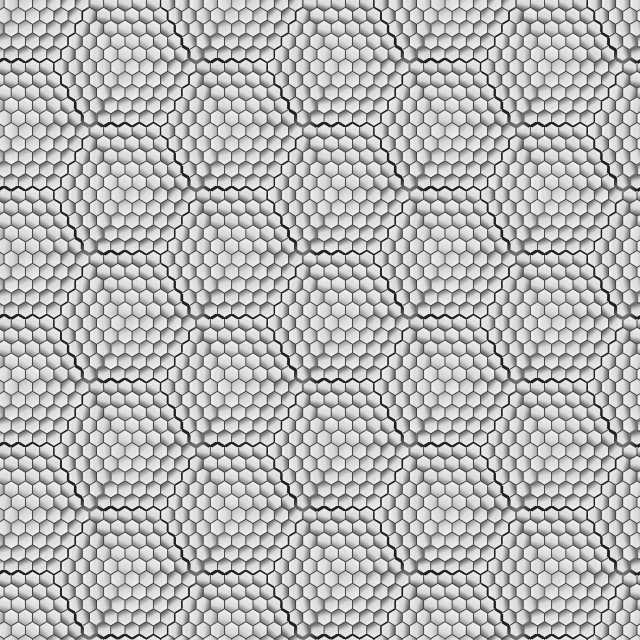
A WebGL 2 fragment shader for this pattern:

```glsl
#version 300 es
precision highp float;
// Small hexagonal pillars grouped into large hexagons of three shaded rhombi.

uniform vec2 u_resolution;
out vec4 outColor;

const float ROOT3 = 1.7320508;
const vec2 CELLS = vec2(45.0, 50.0);          // pillars across, rows down
const vec2 CELL_GRID = vec2(1.0, ROOT3);      // centred rectangle of pillars
const vec2 GROUP_GRID = vec2(15.0, 5.0 * ROOT3);
const float GROUP_SIDE = 5.0;
const vec2 GROUP_CENTER = vec2(0.5286, 0.502); // canvas units
const vec3 FACE = vec3(0.872);
const vec3 HIGHLIGHT = vec3(0.93);
const vec3 SHADE = vec3(0.38);
const vec3 THIN_LINE = vec3(0.26);
const vec3 DEEP_GAP = vec3(0.13);
const vec3 FLOOR_GRAY = vec3(0.43);
const float THIN_WIDTH = 0.034;               // half widths, in pillar pitches
const float GAP_WIDTH = 0.05;
const float GAP_GROWTH = 0.075;
const float CELL_VARIATION = 0.02;
const float GRAIN = 0.025;
const vec2 GRAIN_COUNT = vec2(360.0, 100.0);

float hash(vec2 p) {
    vec3 q = fract(vec3(p.xyx) * 0.1031);
    q += dot(q, q.yzx + 33.33);
    return fract((q.x + q.y) * q.z);
}

// Value noise that wraps after a whole number of steps
float wrappedNoise(vec2 p, vec2 period) {
    vec2 i = floor(p), f = fract(p);
    f = f * f * (3.0 - 2.0 * f);
    vec2 a = mod(i, period), b = mod(i + 1.0, period);
    return mix(mix(hash(a), hash(vec2(b.x, a.y)), f.x),
               mix(hash(vec2(a.x, b.y)), hash(b), f.x), f.y);
}

// Offset from the nearest point of a centred rectangular lattice
vec2 latticeOffset(vec2 p, vec2 grid) {
    vec2 a = mod(p + 0.5 * grid, grid) - 0.5 * grid;
    vec2 b = mod(p, grid) - 0.5 * grid;
    return dot(a, a) < dot(b, b) ? a : b;
}

// Direction of the rhombus that holds an offset from the group centre
vec2 rhombusDirection(vec2 offset) {
    vec2 diagonal = vec2(0.5, offset.y < 0.0 ? -0.5 * ROOT3 : 0.5 * ROOT3);
    return dot(offset, diagonal) > -offset.x ? diagonal : vec2(-1.0, 0.0);
}

void main() {
    vec2 uv = gl_FragCoord.xy / u_resolution;
    vec2 pitch = CELLS * vec2(1.0, 0.5 * ROOT3);
    vec2 p = (uv - GROUP_CENTER) * pitch;
    float aa = 0.6 * pitch.x / min(u_resolution.x, u_resolution.y);

    // Pillar and its place in the group
    vec2 firstCell = vec2(0.0, 1.0 / ROOT3);
    vec2 local = latticeOffset(p - firstCell, CELL_GRID);
    vec2 cell = p - local;
    vec2 offset = latticeOffset(cell, GROUP_GRID);
    vec2 rhombus = rhombusDirection(offset);
    float outward = clamp(length(offset) / GROUP_SIDE, 0.0, 1.0);

    // Nearest side and the pillar beyond it
    float reach = -1.0;
    vec2 normal = vec2(1.0, 0.0);
    for (int k = 0; k < 6; k++) {
        float angle = radians(60.0 * float(k));
        vec2 side = vec2(cos(angle), sin(angle));
        float d = dot(local, side);
        if (d > reach) { reach = d; normal = side; }
    }
    float edge = 0.5 - reach;
    vec2 nextOffset = latticeOffset(cell + normal, GROUP_GRID);
    vec2 groupStep = cell + normal - nextOffset - (cell - offset);

    // Face: shadow from the inner side, light on the outer side
    vec2 slope = normalize(rhombus + 0.5 * offset / max(length(offset), 0.1));
    float inner = dot(local, -slope);
    float strength = mix(0.25, 1.0, smoothstep(0.1, 0.8, outward));
    vec3 color = mix(FACE, HIGHLIGHT, smoothstep(0.05, 0.5, -inner));
    color = mix(color, SHADE, strength * smoothstep(-0.02, 0.56, inner));

    // Slight tone change per pillar and vertical grain
    vec2 id = mod(round(cell * vec2(2.0, 2.0 / ROOT3)), vec2(2.0, 1.0) * CELLS);
    color += CELL_VARIATION * (hash(id) - 0.5);
    color += GRAIN * (wrappedNoise(uv * GRAIN_COUNT, GRAIN_COUNT) - 0.5);

    // Gap: thin inside a rhombus, wide and dark between groups
    float width = THIN_WIDTH;
    vec3 gapColor = THIN_LINE;
    vec2 corner = latticeOffset(p - vec2(GROUP_SIDE, 0.0), GROUP_GRID);
    float nearCorner = 1.0 - clamp(length(corner) / GROUP_SIDE, 0.0, 1.0);
    vec2 seam = vec2(-0.5, -0.5 * ROOT3);
    if (length(groupStep) > 0.1) {
        float thinSide = abs(dot(normalize(groupStep), vec2(0.5 * ROOT3, -0.5)));
        float growth = thinSide > 0.9 ? 0.2 : 1.0;
        width = GAP_WIDTH + growth * GAP_GROWTH * nearCorner;
        gapColor = mix(DEEP_GAP, FLOOR_GRAY, smoothstep(0.78, 0.95, nearCorner));
    } else if (distance(rhombus, rhombusDirection(nextOffset)) > 0.1
               && dot(offset, seam) > 0.5 * length(offset)) {
        width = THIN_WIDTH + GAP_GROWTH * outward;
        gapColor = FLOOR_GRAY;
    }
    color = mix(gapColor, color, smoothstep(width - aa, width + aa, edge));

    outColor = vec4(color, 1.0);
}
```
